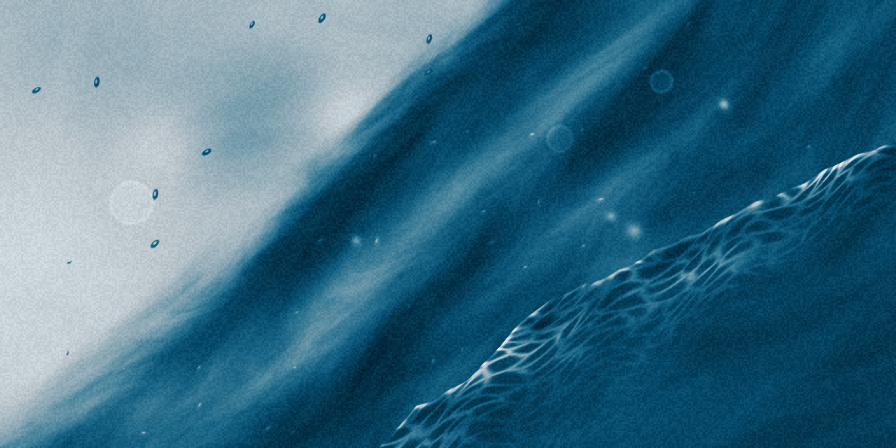
Write a WebGL 2 fragment shader that draws this texture.

```glsl
#version 300 es
precision highp float;
// A breaking wave under a pale sky: soft diagonal streaks behind, a sharp rippled crest in front.
// Every layer adds to one tone value, which a colour ramp turns into navy, teal, grey or white.
// Streaks are layered sines, crest ripples are cellular noise, drops are a hashed grid.

uniform vec2 u_resolution;
out vec4 fragColor;

vec2 hash2(vec2 p) {
    vec3 q = fract(p.xyx * vec3(0.1031, 0.1030, 0.0973));
    q += dot(q, q.yzx + 33.33);
    return fract((q.xx + q.yz) * q.zy);
}

float band(float v, float width) { return exp(-v * v / (width * width)); }

float blob(vec2 p, vec2 centre, float radius) { return band(length(p - centre), radius); }

// Warped, rotated sine layers, about -1 to 1
float layeredSines(vec2 q) {
    float sum = 0.0, amp = 0.6;
    for (int i = 0; i < 5; i++) {
        q += 0.6 * sin(q.yx * 1.3 + float(i) * 1.7);
        sum += amp * sin(q.x) * sin(q.y + 0.8);
        q = mat2(0.8, 0.6, -0.6, 0.8) * q * 1.8;
        amp *= 0.58;
    }
    return sum;
}

// Distance gap between the two nearest cell points: zero on cell walls
float cellWalls(vec2 q) {
    vec2 cell = floor(q), f = fract(q);
    float near1 = 9.0, near2 = 9.0;
    for (int y = -1; y <= 1; y++)
    for (int x = -1; x <= 1; x++) {
        vec2 o = vec2(x, y);
        float d = length(o + hash2(cell + o) - f);
        near2 = min(near2, max(near1, d));
        near1 = min(near1, d);
    }
    return near2 - near1;
}

// Height of the front wave's edge
float crestHeight(float x) {
    float h = 0.318 + 0.475 * (x - 1.21) - 0.09 * (1.0 - smoothstep(1.03, 1.2, x));
    return h - 0.7 * max(0.0, 0.93 - x) + 0.004 * sin(x * 31.0) + 0.002 * sin(x * 83.0);
}

// Scattered flying drops: x is the body, y the glint
vec2 drops(vec2 p, float px) {
    vec2 g = p * 8.0, cell = floor(g);
    vec2 h = hash2(cell + 7.0), k = hash2(cell + 41.0);
    vec2 d = (fract(g) - 0.2 - 0.6 * h) / 8.0;
    float a = 0.2 + 1.2 * k.y;
    d = mat2(cos(a), -sin(a), sin(a), cos(a)) * d;
    float r = 0.003 + 0.005 * h.x, on = step(0.66, k.x);
    float body = length(d * vec2(0.65, 1.3)) - r;
    float glint = length(d * vec2(0.7, 1.4) - vec2(0.001, 0.002)) - 0.45 * r;
    return on * (1.0 - smoothstep(-px, px, vec2(body, glint)));
}

// Out-of-focus bubble: faint disc with a brighter rim
float bubble(vec2 p, vec2 centre, float r, float px) {
    float d = length(p - centre) - r;
    return 0.5 * (1.0 - smoothstep(-px, px * 2.0, d)) + 0.5 * band(d + 0.003, 0.004);
}

vec3 ramp(float t) {
    vec3 stops[7] = vec3[7](
        vec3(0.0, 0.14, 0.22), vec3(0.01, 0.22, 0.32), vec3(0.02, 0.29, 0.42),
        vec3(0.08, 0.38, 0.51), vec3(0.25, 0.50, 0.60), vec3(0.53, 0.65, 0.70),
        vec3(0.72, 0.765, 0.79));
    vec3 c = stops[0];
    for (int i = 1; i < 7; i++) c = mix(c, stops[i], clamp(t - float(i) + 2.0, 0.0, 1.0));
    return c + 0.11 * clamp(t - 5.0, 0.0, 1.2);
}

void main() {
    vec2 p = gl_FragCoord.xy / u_resolution * vec2(2.0, 1.0);
    float px = 1.0 / u_resolution.y;

    // Back wave, measured from the curved edge where it meets the sky
    float s = p.y - (0.76 + 0.11 * p.x) * p.x;
    float along = dot(p, vec2(0.72, 0.69));
    float streak = layeredSines(vec2(along * 3.5, s * 14.0));
    float blotch = layeredSines(vec2(along * 8.0 + 2.0, s * 17.0 + 1.0));
    float water = 0.85 + 0.8 * streak + 0.75 * blotch;
    float pale = smoothstep(0.2, 0.75, p.x) * (2.4 - 0.9 * smoothstep(1.1, 1.6, p.x));
    water += pale * band(s + 0.2 + 0.14 * p.x + 0.02 * streak, 0.085);
    water -= 1.1 * band(s + 0.12, 0.08) * smoothstep(0.5, 0.8, p.x);
    water -= 1.2 * band(s + 0.52, 0.08);
    water += 1.5 * blob(p, vec2(1.36, 0.45), 0.16) + 1.5 * blob(p, vec2(0.27, 0.1), 0.22);

    // Cloudy sky
    float sky = 4.75 + 0.4 * layeredSines(vec2(p.x + p.y, p.y - p.x) * 3.5);
    sky += 0.9 * blob(p, vec2(0.0, 0.4), 0.33) + 0.7 * blob(p, vec2(0.36, 0.67), 0.1);
    sky += 1.0 * blob(p, vec2(0.77, 0.74), 0.08) - 0.7 * blob(p, vec2(0.52, 0.7), 0.12);
    sky -= 0.4 * blob(p, vec2(0.15, 0.98), 0.22) + 0.5 * blob(p, vec2(0.64, 0.82), 0.12);
    sky -= 0.4 * blob(p, vec2(0.95, 0.95), 0.15);
    float soft = mix(0.14, 0.08, smoothstep(0.2, 0.8, p.x));
    float skyMask = smoothstep(-soft, soft, s + 0.03 * streak + 0.025 * blotch);
    float tone = mix(water, sky, skyMask);

    // Drops, bubbles and soft glints
    vec2 drop = drops(p, px);
    tone += drop.x * mix(0.5, -3.2, skyMask) + drop.y * mix(1.5, 3.0, skyMask);
    tone += 0.55 * bubble(p, vec2(0.294, 0.547), 0.049, px);
    tone += 1.8 * bubble(p, vec2(1.477, 0.818), 0.026, px) + 0.8 * bubble(p, vec2(1.25, 0.69), 0.03, px);
    tone += 3.5 * blob(p, vec2(1.617, 0.766), 0.012) + 2.5 * blob(p, vec2(1.417, 0.484), 0.018);
    tone += 2.0 * blob(p, vec2(1.365, 0.516), 0.012) + 2.5 * blob(p, vec2(0.794, 0.464), 0.012);

    // Front wave: rippled below the crest, smooth and dark further down
    float depth = crestHeight(p.x) - p.y;
    float run = dot(p, vec2(0.91, 0.41));
    float drift = 0.318 + 0.62 * (p.x - 1.21) - p.y;
    vec2 q = vec2(run * 13.0, drift * 40.0 + 0.9 * sin(run * 19.0 + drift * 9.0));
    float patches = layeredSines(vec2(run * 7.0, drift * 20.0));
    float ripple = 1.0 - smoothstep(0.0, 0.5, cellWalls(q + 0.3 * sin(q.yx * 1.7)));
    float reach = exp(-pow(max(depth, 0.0) / mix(0.21, 0.11, smoothstep(1.0, 1.9, p.x)), 1.5));
    float front = 0.35 + 0.6 * patches + 0.6 * blob(p, vec2(1.4, 0.1), 0.25);
    front += reach * ((3.6 * ripple - 0.9) * (0.75 + 0.6 * patches) + 0.7 * patches + 0.2);
    front -= 1.2 * blob(p, vec2(1.19, 0.27), 0.045);
    front += (2.2 + 1.2 * sin(run * 23.0)) * band(depth - 0.004, 0.006);
    tone = mix(tone, front, smoothstep(-px, px, depth));

    // Fine grain
    float grain = hash2(floor(p * 256.0)).x - 0.5;
    fragColor = vec4(ramp(tone) + 0.065 * grain, 1.0);
}
```
